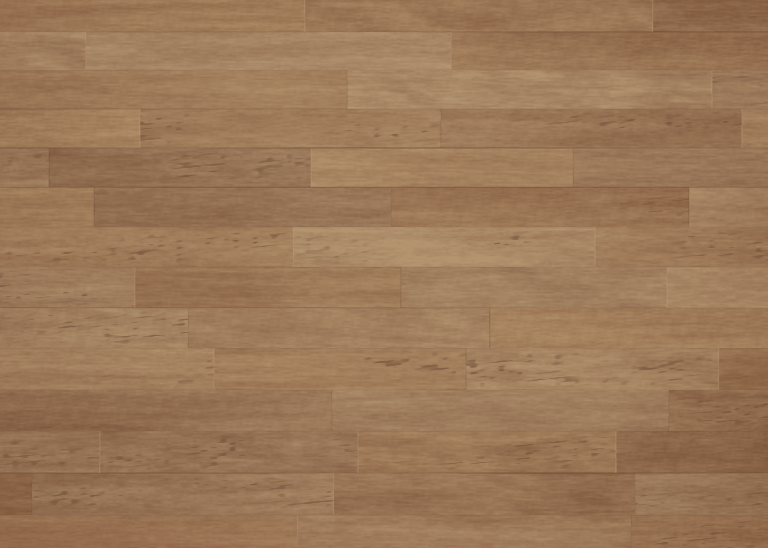
Reproduce this texture procedurally as a Shadertoy shader.

```glsl
// Oak-toned plank floor: fourteen rows of staggered boards with grain, flecks and thin seams.

// Lengths are in canvas heights
const float FIRST_SEAM = 0.0582;    // distance of the first seam from the top
const float ROW_HEIGHT = 0.0696;    // height of a row near the top
const float ROW_GROWTH = 0.000327;  // slight perspective growth per row
const float MIN_BOARD = 0.46;
const float MAX_BOARD = 0.82;
const float SEAM_WIDTH = 0.0009;
const float FLECKED_SHARE = 0.40;   // share of boards with dark flecks
const float VIGNETTE = 1.25;
const float BASE_LIGHT = 0.60;
const float BOARD_CONTRAST = 0.72;
const float FIBRE_CONTRAST = 0.72;
const float PORE_CONTRAST = 0.34;

const vec3 DARK_WOOD = vec3(0.550, 0.402, 0.288);
const vec3 LIGHT_WOOD = vec3(0.668, 0.537, 0.398);
const vec3 FLECK_COLOR = vec3(0.440, 0.305, 0.220);
const vec3 SEAM_COLOR = vec3(0.370, 0.255, 0.175);
const vec3 GLINT_COLOR = vec3(0.730, 0.610, 0.480);
const vec3 RED_TINT = vec3(0.600, 0.380, 0.300);

float hash(vec2 p) {
    return fract(sin(dot(p, vec2(12.9898, 78.233))) * 43758.5453);
}

float noise(vec2 p) {
    vec2 i = floor(p), f = fract(p);
    f = f * f * (3.0 - 2.0 * f);
    return mix(mix(hash(i), hash(i + vec2(1, 0)), f.x),
               mix(hash(i + vec2(0, 1)), hash(i + vec2(1, 1)), f.x), f.y);
}

float fbm(vec2 p) {
    float sum = 0.0, amplitude = 0.5;
    for (int i = 0; i < 4; i++) {
        sum += amplitude * noise(p);
        p = p * 2.03 + 17.1;
        amplitude *= 0.5;
    }
    return sum / 0.9375;
}

// Antialiased line mask from the distance to its centre
float line(float dist, float width, float pixel) {
    return (1.0 - smoothstep(0.5 * width, 0.5 * width + pixel, dist))
         * min(1.0, width / pixel + 0.3);
}

void mainImage(out vec4 fragColor, in vec2 fragCoord) {
    float pixel = 1.0 / iResolution.y;
    vec2 uv = fragCoord / iResolution.xy;
    vec2 p = fragCoord * pixel;
    float depth = 1.0 - p.y;

    // Rows: invert depth = FIRST_SEAM + ROW_HEIGHT * k + ROW_GROWTH * k * k
    float k = (sqrt(ROW_HEIGHT * ROW_HEIGHT + 4.0 * ROW_GROWTH * (depth - FIRST_SEAM))
             - ROW_HEIGHT) / (2.0 * ROW_GROWTH);
    float row = floor(k);
    float across = k - row;
    float rowHeight = ROW_HEIGHT + 2.0 * ROW_GROWTH * k;

    // Boards: each row has its own board length and shift
    float boardLength = mix(MIN_BOARD, MAX_BOARD, pow(hash(vec2(row, 3.7)), 1.5));
    float along = p.x / boardLength + hash(vec2(row, 9.2));
    vec2 board = vec2(floor(along), row);
    along = fract(along);
    float tone = hash(board + 5.3);
    float figure = hash(board + 21.7);
    vec2 shift = vec2(hash(board + 2.1), hash(board + 8.6)) * 40.0;

    // Grain: long fibres, bent by a slow warp, plus broad figure and fine pores
    vec2 g = p + shift;
    float bend = (noise(g * vec2(5.0, 14.0)) - 0.5) * mix(0.006, 0.030, figure);
    float fibres = fbm(vec2(g.x * 4.0, (g.y + bend) * 85.0)) - 0.5;
    float ripple = fbm(vec2(g.x * 14.0 + g.y * 18.0, (g.y + bend) * 32.0)) - 0.5;
    float pores = noise(vec2(g.x * 60.0, g.y * 300.0)) - 0.5;
    float speckle = noise(g * vec2(170.0, 330.0)) - 0.5;
    float cloud = fbm(g * vec2(3.0, 9.0)) - 0.5;

    // Light falls off towards the corners
    vec2 q = 2.0 * uv - 1.0;
    float light = BASE_LIGHT + VIGNETTE * (0.167 - 0.25 * dot(q, q));
    light += (tone - 0.5) * BOARD_CONTRAST + fibres * FIBRE_CONTRAST + cloud * 0.55;
    light += ripple * mix(0.12, 0.95, figure * figure);
    light += (pores + 0.6 * speckle) * PORE_CONTRAST;
    vec3 color = mix(DARK_WOOD, LIGHT_WOOD, clamp(light, -0.7, 1.3));
    color *= 1.0 + (hash(board + 31.4) - 0.5) * vec3(0.01, -0.015, -0.05);

    // Flecks: short slanted dashes clustered along some boards
    float flecked = step(1.0 - FLECKED_SHARE, hash(board + 13.9));
    float cluster = smoothstep(0.34, 0.70, noise(vec2(g.x * 7.0, g.y * 24.0)))
                  * smoothstep(0.0, 0.3, across) * smoothstep(1.0, 0.7, across);
    float slant = g.y - 0.10 * g.x;
    float dashes = noise(vec2(g.x * 58.0, slant * 250.0));
    float flecks = smoothstep(0.64, 0.95, dashes) * cluster * flecked;
    color = mix(color, FLECK_COLOR, 0.62 * flecks);

    // Warm red cast along the bottom edge, with worn spots
    float bottom = smoothstep(0.08, 0.0, p.y);
    float worn = smoothstep(0.014, 0.0, p.y) * smoothstep(0.52, 0.78, noise(p * vec2(45.0, 120.0)));
    color = mix(color, RED_TINT, 0.14 * bottom * smoothstep(0.9, 0.0, uv.x) + 0.4 * worn);

    // Long seams between rows, uneven in strength
    float seamId = floor(k + 0.5);
    float seamDist = abs(k - seamId) * rowHeight;
    float seamPatch = noise(vec2(p.x * 3.0, seamId * 7.3));
    float seamDark = mix(0.05, 0.85, seamPatch * pow(hash(vec2(seamId, 4.4)), 1.5));
    color = mix(color, SEAM_COLOR, seamDark * line(seamDist, SEAM_WIDTH, pixel));

    // Butt joints: a dark line, or a pale glint on some boards
    float jointId = board.x + floor(along + 0.5);
    float jointDist = min(along, 1.0 - along) * boardLength;
    float jointKind = hash(vec2(jointId, row + 6.8));
    vec3 jointColor = mix(SEAM_COLOR, GLINT_COLOR, step(0.55, jointKind));
    float jointFade = mix(0.12, 0.50, jointKind) * (0.5 + 0.7 * noise(vec2(row, p.y * 60.0)));
    color = mix(color, jointColor, jointFade * line(jointDist, SEAM_WIDTH, pixel));

    fragColor = vec4(clamp(color, 0.0, 1.0), 1.0);
}
```
